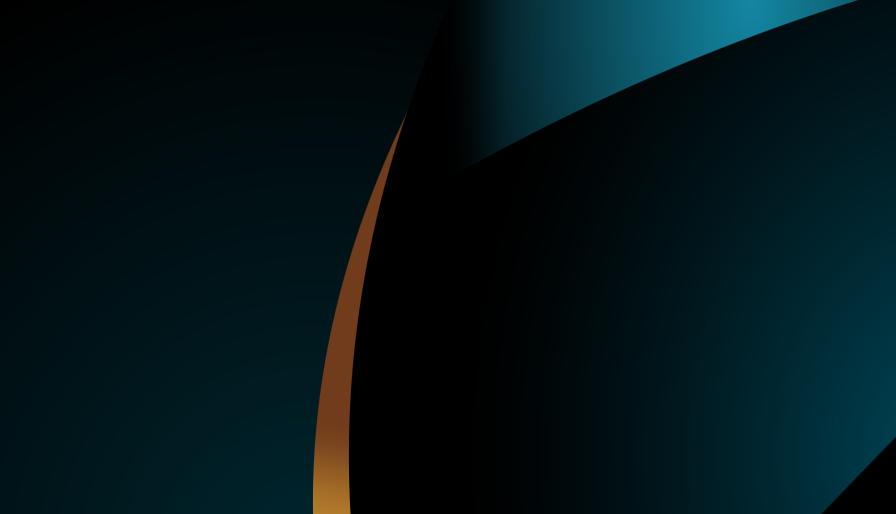
Reproduce this background procedurally as a Shadertoy shader.

```glsl
const vec3 DEEP_TEAL = vec3(0.0, 0.150, 0.185);
const vec3 SEA_TEAL = vec3(0.0, 0.280, 0.350);
const vec3 BRIGHT_TEAL = vec3(0.075, 0.530, 0.640);
const vec3 COPPER = vec3(0.440, 0.235, 0.110);
const vec3 GOLD = vec3(0.710, 0.490, 0.170);

// Quadratic curve c.x + c.y t + c.z t^2
float curve(vec3 c, float t) {
    return c.x + t * (c.y + t * c.z);
}

// Smooth coverage of the side where side > 0
float coverage(float side) {
    return clamp(0.5 + side / max(fwidth(side), 1e-5), 0.0, 1.0);
}

// Elliptical glow fading to zero at the given radius
float glow(vec2 p, vec2 center, vec2 stretch, float radius, float power) {
    float reach = length((p - center) * stretch) / radius;
    return pow(max(1.0 - reach, 0.0), power);
}

void mainImage(out vec4 fragColor, in vec2 fragCoord) {
    vec2 p = fragCoord / iResolution.y;

    // Panel boundaries
    float outerEdge = curve(vec3(0.609, -0.0156, 0.320), p.y);
    float innerEdge = curve(vec3(0.682, -0.0573, 0.253), p.y);
    float sailEdge = curve(vec3(0.652, 0.5606, -0.157), p.x - 0.87);
    float cornerEdge = 1.034 * (p.x - 1.598);

    // Left panel
    vec3 color = DEEP_TEAL * glow(p, vec2(0.62, -0.10), vec2(1.0), 1.25, 1.0);

    // Copper ribbon, warming to gold at its foot
    float warmth = 1.0 - smoothstep(-0.03, 0.19, p.y + 0.15 * (p.x - 0.64));
    vec3 ribbon = mix(COPPER, GOLD, warmth);
    color = mix(color, ribbon, coverage(p.x - outerEdge));

    // Dark central panel, lit from the lower right
    vec3 panel = SEA_TEAL * glow(p, vec2(1.85, 0.12), vec2(1.0, 0.75), 0.95, 1.3);

    // Bright upper sail, shaded towards its left end
    float sailLight = glow(p, vec2(1.46, 1.0), vec2(1.0, 0.55), 0.63, 0.9);
    sailLight *= smoothstep(0.84, 1.0, p.x);
    panel = mix(panel, BRIGHT_TEAL * sailLight, coverage(p.y - sailEdge));

    // Black lower corner
    panel *= coverage(p.y - cornerEdge);

    color = mix(color, panel, coverage(p.x - innerEdge));
    fragColor = vec4(color, 1.0);
}
```
